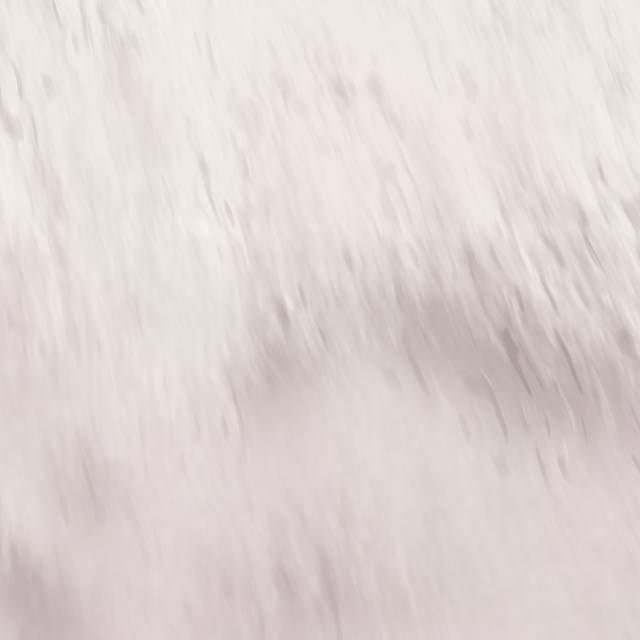
Reproduce this texture procedurally as a WebGL 1 fragment shader.

```glsl
precision highp float;
// Soft pale fur: stretched noise is combed along curved, leaning strands.
// A warm light top falls off to a pinkish base, and a few shaded hollows
// have their edges frayed along the hair.

uniform vec2 u_resolution;

const vec3 DEEP_SHADE = vec3(0.68, 0.625, 0.615);
const vec3 SHADE      = vec3(0.76, 0.71, 0.70);
const vec3 LIGHT      = vec3(0.94, 0.908, 0.89);
const vec3 GLOW       = vec3(0.97, 0.948, 0.93);
const vec3 PINK_TINT  = vec3(0.004, -0.006, 0.003);
const float BASE_TONE = 0.60;    // 0 is SHADE, 1 is LIGHT
const float TOP_TONE  = 1.03;
const float FRAY      = 0.10;    // how far hair drags the hollow edges
const float CLUMP_CONTRAST = 0.26;
const float LOCK_CONTRAST  = 0.24;
const float HAIR_CONTRAST  = 0.40;
const float DARK_HAIR      = 0.34;
const float LIGHT_HAIR     = 0.20;
const float GRAIN_CONTRAST = 0.10;

float hash(vec2 p) {
  return fract(sin(dot(p, vec2(127.1, 311.7))) * 43758.5453);
}

float noise(vec2 p) {
  vec2 i = floor(p);
  vec2 f = fract(p);
  f = f * f * (3.0 - 2.0 * f);
  return mix(mix(hash(i), hash(i + vec2(1.0, 0.0)), f.x),
             mix(hash(i + vec2(0.0, 1.0)), hash(i + vec2(1.0, 1.0)), f.x), f.y);
}

float cloud(vec2 p) {
  float sum = 0.0;
  float weight = 0.5;
  for (int i = 0; i < 4; i++) {
    sum += weight * noise(p);
    p = p * 2.03 + vec2(17.3, 9.1);
    weight *= 0.5;
  }
  return sum / 0.9375;
}

// Coordinate across the hair; it stays constant along each strand.
float acrossHair(vec2 p) {
  float lean = p.x + 0.05 * p.y + 0.13 * p.y * p.y + 0.30 * p.x * p.y;
  return lean + 0.05 * (cloud(p * 4.5 + 3.7) - 0.5);
}

// Soft tilted ellipse of shadow.
float hollow(vec2 p, vec2 center, vec2 size, float angle) {
  vec2 d = p - center;
  float c = cos(angle);
  float s = sin(angle);
  d = vec2(c * d.x + s * d.y, c * d.y - s * d.x) / size;
  return exp(-dot(d, d));
}

float hollows(vec2 p) {
  float shade = 0.95 * hollow(p, vec2(0.84, 0.43), vec2(0.25, 0.10), -0.38);
  shade += 0.32 * hollow(p, vec2(0.64, 0.49), vec2(0.08, 0.07), -0.6);
  shade += 0.22 * hollow(p, vec2(0.88, 0.58), vec2(0.16, 0.10), -0.4);
  shade += 0.50 * hollow(p, vec2(0.43, 0.41), vec2(0.08, 0.09), 0.0);
  shade += 0.36 * hollow(p, vec2(0.13, 0.24), vec2(0.06, 0.08), 0.3);
  shade += 0.62 * hollow(p, vec2(0.04, 0.07), vec2(0.15, 0.06), -0.9);
  shade += 0.34 * hollow(p, vec2(0.52, 0.05), vec2(0.20, 0.09), 0.2);
  shade += 0.22 * hollow(p, vec2(0.02, 0.50), vec2(0.08, 0.15), 0.0);
  shade += 0.24 * hollow(p, vec2(0.19, 0.88), vec2(0.05, 0.15), 0.4);
  return shade;
}

void main() {
  vec2 p = gl_FragCoord.xy / u_resolution;
  float u = acrossHair(p);

  // Hair at three widths, from broad clumps to fine strands
  float clump = noise(vec2(u * 15.0, p.y * 4.0) + 5.0) - 0.5;
  float lock = noise(vec2(u * 40.0, p.y * 10.0) + 31.0) - 0.5;
  float hair = 0.55 * noise(vec2(u * 88.0, p.y * 22.0) + 67.0)
             + 0.45 * noise(vec2(u * 160.0, p.y * 42.0) + 83.0) - 0.5;
  float grain = cloud(p * 65.0 + 13.0) - 0.5;

  // Shadows, dragged along the strands
  vec2 along = normalize(vec2(-0.35, 1.0));
  vec2 frayed = p + along * FRAY * (0.5 * clump + 0.7 * lock + 0.5 * hair);
  float shade = hollows(frayed);

  // Broad light, plus softer and crisper regions of coat
  float height = p.y + 0.16 * (cloud(p * 3.0 + 11.0) - 0.5);
  float tone = mix(BASE_TONE, TOP_TONE, smoothstep(0.05, 0.95, height));
  tone += 0.22 * (cloud(p * 5.0 + 23.0) - 0.5);
  float crisp = mix(0.45, 1.0, smoothstep(0.25, 0.55, p.y + 0.15 * p.x));
  crisp *= mix(0.6, 1.15, smoothstep(0.3, 0.7, noise(p * 6.0 + 41.0)));
  crisp += 0.6 * min(shade, 1.0);

  tone -= shade;
  tone += crisp * (CLUMP_CONTRAST * clump + LOCK_CONTRAST * lock + HAIR_CONTRAST * hair);
  tone += GRAIN_CONTRAST * grain;

  // Sparse short dark and light strands where the coat parts
  float dark = smoothstep(0.66, 0.92, noise(vec2(u * 72.0, p.y * 15.0) + 97.0));
  float pale = smoothstep(0.70, 0.95, noise(vec2(u * 95.0, p.y * 17.0) + 119.0));
  float parting = smoothstep(0.42, 0.70, noise(p * 6.0 + 59.0) + 0.3 * shade);
  tone += (LIGHT_HAIR * pale - DARK_HAIR * dark) * parting * crisp;

  // Colour ramp with gentle shifts between cream and pink
  vec3 color = mix(SHADE, LIGHT, clamp(tone, 0.0, 1.0));
  color = mix(color, DEEP_SHADE, smoothstep(0.0, 0.6, -tone));
  color = mix(color, GLOW, smoothstep(0.0, 0.45, tone - 1.0));
  float pink = 2.0 * (cloud(p * 4.0 + 71.0) - 0.5) + 0.6 * (0.6 - p.y);
  color += PINK_TINT * pink;
  gl_FragColor = vec4(color, 1.0);
}
```
